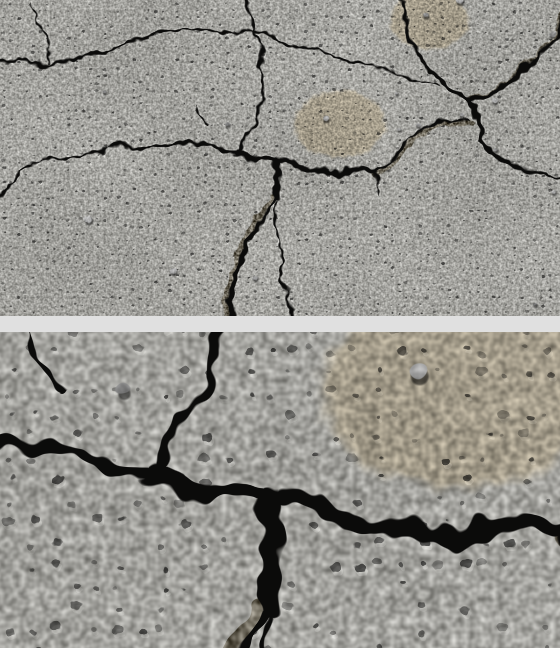
Top: the whole. Bottom: its middle third, enlarged.
Reproduce this texture procedurally as a Shadertoy shader.

```glsl
// Weathered grey concrete with branching cracks, pits, pebbles and two round stains.
#define CONCRETE vec3(0.638, 0.636, 0.618)
#define GAP_COLOR vec3(0.045, 0.044, 0.040)
#define LEDGE_COLOR vec3(0.42, 0.40, 0.35)
#define STAIN_TINT vec3(1.0, 0.955, 0.87)
#define GRAIN 0.20
#define PIT_SCALE 44.0
#define PIT_SHARE 0.45
#define WIGGLE 1.0
#define CRACK_WIDTH 0.92
#define PEBBLES 18

vec2 hash2(vec2 p) {
    vec3 q = fract(p.xyx * vec3(0.1031, 0.1030, 0.0973));
    q += dot(q, q.yzx + 33.33);
    return fract((q.xx + q.yz) * q.zy);
}

// Gradient noise, roughly -0.7 to 0.7
float cornerSlope(vec2 cell, vec2 corner, vec2 f) {
    float angle = 6.2832 * hash2(cell + corner + 71.0).x;
    return dot(vec2(cos(angle), sin(angle)), f - corner);
}

float noise(vec2 p) {
    vec2 i = floor(p), f = fract(p);
    vec2 u = f * f * f * (f * (f * 6.0 - 15.0) + 10.0);
    vec2 e = vec2(1, 0);
    return mix(mix(cornerSlope(i, e.yy, f), cornerSlope(i, e.xy, f), u.x),
               mix(cornerSlope(i, e.yx, f), cornerSlope(i, e.xx, f), u.x), u.y);
}

vec2 noise2(vec2 p) {
    return vec2(noise(p), noise(p + 37.4));
}

// One bent, tapering crack; field.x is the open gap, field.y its exposed wall
void crack(inout vec2 field, vec2 p, vec2 a, vec2 b, float bend, vec2 taper, float ledge) {
    vec2 along = b - a;
    vec2 side = normalize(vec2(-along.y, along.x));
    float h = clamp(dot(p - a, along) / dot(along, along), 0.0, 1.0);
    vec2 q = p - a - along * h - side * bend * 4.0 * h * (1.0 - h);
    field.x = min(field.x, length(q) - CRACK_WIDTH * mix(taper.x, taper.y, h));
    if (ledge != 0.0)
        field.y = min(field.y, length(q - side * ledge) - abs(ledge));
}

// The network of plates: cracks meet at shared joints
vec2 crackField(vec2 p) {
    vec2 top = vec2(0.80, 0.90), left = vec2(0.75, 0.525), middle = vec2(0.87, 0.495);
    vec2 tip = vec2(1.19, 0.445), right = vec2(1.49, 0.675), fork = vec2(0.87, 0.36);
    vec2 kink = vec2(0.22, 0.80), bendLeft = vec2(0.06, 0.47);
    vec2 f = vec2(1.0);
    // upper cracks
    crack(f, p, vec2(-0.05, 0.81), kink, -0.01, vec2(0.004, 0.006), 0.0);
    crack(f, p, kink, top, 0.04, vec2(0.006, 0.004), 0.0);
    crack(f, p, vec2(0.79, 1.05), top, 0.0, vec2(0.005), 0.0);
    crack(f, p, top, left, 0.06, vec2(0.005), 0.0);
    crack(f, p, top, vec2(1.38, 0.73), 0.0, vec2(0.006, 0.003), 0.0);
    crack(f, p, vec2(0.09, 0.98), vec2(0.16, 0.80), 0.01, vec2(0.002, 0.004), 0.0);
    // right-hand star
    crack(f, p, vec2(1.26, 1.04), right, -0.06, vec2(0.005, 0.009), 0.0);
    crack(f, p, right, vec2(1.82, 0.97), -0.035, vec2(0.010, 0.006), 0.006);
    crack(f, p, right, vec2(1.82, 0.43), -0.08, vec2(0.012, 0.004), 0.0);
    crack(f, p, right - vec2(0.01, 0.05), tip, -0.04, vec2(0.005), 0.009);
    // wide central crack and its run to the left
    crack(f, p, tip, left, 0.01, vec2(0.008, 0.011), 0.0);
    crack(f, p, tip, tip + vec2(0.02, -0.07), 0.0, vec2(0.005, 0.001), 0.0);
    crack(f, p, left, bendLeft, -0.04, vec2(0.007, 0.004), 0.0);
    crack(f, p, bendLeft, vec2(-0.04, 0.33), 0.0, vec2(0.005, 0.004), 0.0);
    // lower fork
    crack(f, p, middle, fork, 0.0, vec2(0.013, 0.009), 0.0);
    crack(f, p, fork, vec2(0.735, -0.04), -0.05, vec2(0.006, 0.012), -0.012);
    crack(f, p, fork, vec2(0.93, -0.04), 0.0, vec2(0.004, 0.005), 0.0);
    crack(f, p, vec2(0.62, 0.68), vec2(0.65, 0.61), -0.015, vec2(0.003), 0.0);
    return f;
}

// Small dark holes, one at most per cell
float pits(vec2 p, float blur) {
    vec2 g = p * PIT_SCALE, cell = floor(g);
    vec2 pick = hash2(cell + 9.0), shape = hash2(cell + 53.0);
    vec2 q = fract(g) - mix(vec2(0.28), vec2(0.72), shape);
    float radius = mix(0.08, 0.24, pick.y * pick.y);
    float d = length(q * vec2(0.85, 1.1)) - radius + 0.12 * noise(g * 4.0);
    return step(pick.x, PIT_SHARE) * (1.0 - smoothstep(-blur, blur, d)) * mix(0.4, 1.0, shape.x);
}

float stain(vec2 p, vec2 center, vec2 radii) {
    return length((p - center) / radii) + 0.10 * noise(p * 14.0) + 0.08 * noise(p * 50.0);
}

void mainImage(out vec4 fragColor, in vec2 fragCoord) {
    float px = 1.0 / iResolution.y;
    vec2 p = fragCoord * px;

    // concrete grain and faint blotches
    float fine = noise(p * 95.0) + 0.9 * noise(p * 165.0 + 5.0);
    vec3 color = CONCRETE + GRAIN * fine + 0.045 * noise(p * 3.0) + 0.05 * noise(p * 30.0);

    // stains with a paler rim
    float s = min(stain(p, vec2(1.075, 0.607), vec2(0.148, 0.107)),
                  stain(p, vec2(1.36, 0.94), vec2(0.125, 0.10)));
    color *= mix(vec3(1.0), STAIN_TINT, 1.0 - smoothstep(0.90, 1.06, s));
    color += 0.03 * (1.0 - smoothstep(0.0, 0.10, abs(s - 0.97)));

    // pits with a lit lower lip
    float blur = 0.7 * px * PIT_SCALE;
    color += 0.08 * pits(p + vec2(-0.002, 0.004), blur);
    color *= 1.0 - 0.62 * pits(p, blur);

    // loose pebbles with a shadow below
    for (int i = 0; i < PEBBLES; i++) {
        vec2 id = vec2(float(i), 17.0), look = hash2(id + 80.0);
        vec2 q = p - hash2(id) * vec2(iResolution.x * px, 1.0);
        float radius = mix(0.004, 0.014, look.x * look.x);
        float d = length(q * vec2(0.85, 1.1)) - radius + 0.004 * noise(p * 70.0);
        float shade = length(q + vec2(-0.002, 0.005)) - radius;
        color *= 1.0 - 0.5 * (1.0 - smoothstep(-px, 2.0 * px, shade));
        vec3 stone = vec3(mix(0.48, 0.70, look.y)) + 8.0 * q.y + 0.12 * fine;
        color = mix(color, stone, 1.0 - smoothstep(-px, px, d));
    }

    // jagged cracks: wandering path, crumbled edges
    vec2 warp = 0.030 * noise2(p * 6.0) + 0.020 * noise2(p * 15.0) + 0.010 * noise2(p * 40.0);
    vec2 field = crackField(p + WIGGLE * warp);
    field += 0.004 * noise(p * 60.0) + 0.003 * noise(p * 28.0);
    color += 0.04 * (1.0 - smoothstep(0.0, 0.012, field.x));
    vec3 wall = LEDGE_COLOR + 0.30 * fine + 0.25 * noise(p * 45.0);
    color = mix(color, wall, 1.0 - smoothstep(-px, px, field.y));
    color = mix(color, GAP_COLOR, 1.0 - smoothstep(-1.1 * px, 1.1 * px, field.x));

    fragColor = vec4(clamp(color, 0.0, 1.0), 1.0);
}
```
